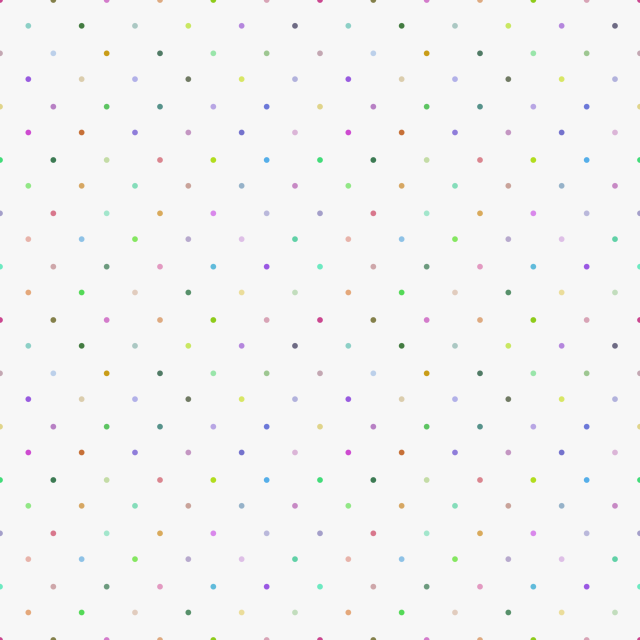
Reproduce this pattern procedurally as a Shadertoy shader.

```glsl
// Confetti polka dots: two interleaved 12 x 12 lattices of tiny dots on off-white.
// Each dot takes a hashed hue, saturation and brightness; the colours recur every
// 6 cells, so the canvas holds 2 x 2 identical blocks and tiles without a seam.

// Integer hash giving three values in 0..1
vec3 hash3(uint n) {
    uvec3 h = (uvec3(n) + uvec3(11u, 57u, 131u)) * 747796u;
    for (int i = 0; i < 3; i++) {
        h = (h ^ (h >> 15u)) * 739397u + h.yzx;
    }
    h ^= h >> 16u;
    return vec3(h & 0xffffu) / 65535.0;
}

vec3 hsvToRgb(float hue, float saturation, float value) {
    vec3 ramp = clamp(abs(fract(hue + vec3(0.0, 2.0, 1.0) / 3.0) * 6.0 - 3.0) - 1.0, 0.0, 1.0);
    return value * mix(vec3(1.0), ramp, saturation);
}

// Mostly soft mid tones, with a few vivid and a few dark ones
vec3 dotColour(uint id) {
    vec3 r = hash3(id);
    vec3 rare = hash3(id + 400u);
    float saturation = mix(0.14, 0.64, r.y) + 0.28 * step(0.8, rare.x);
    float value = mix(0.76, 0.93, r.z) - 0.3 * step(0.93, rare.y);
    return hsvToRgb(r.x, saturation, value);
}

// Paints one lattice of dots centred on whole cell coordinates
vec3 paintDots(vec3 base, vec2 p, float pixel, uint layer) {
    vec2 cell = floor(p + 0.5);
    vec2 wrapped = mod(cell, 6.0);
    uint id = uint(wrapped.x + 6.0 * wrapped.y + 0.5) + 36u * layer;
    float edge = length(p - cell) - 0.053;
    float coverage = smoothstep(0.7, -0.7, edge / pixel);
    return mix(base, dotColour(id), coverage);
}

void mainImage(out vec4 fragColor, in vec2 fragCoord) {
    vec2 p = 12.0 * fragCoord / iResolution.xy;
    float pixel = 12.0 / iResolution.y;

    vec3 colour = vec3(0.97);
    colour = paintDots(colour, p, pixel, 0u);
    // The second lattice sits slightly off the middle of the first
    colour = paintDots(colour, p - vec2(0.531, 0.516), pixel, 1u);

    fragColor = vec4(colour, 1.0);
}
```
